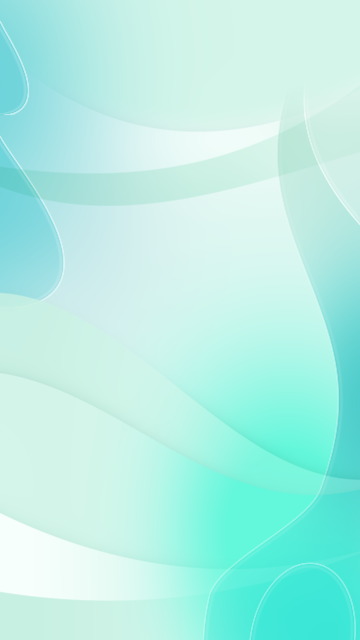
Write a Shadertoy shader that draws this background.

```glsl
// Soft mint and teal backdrop: blurred colour glows under translucent sheets.
// Sheets are bounded by polynomial or sine curves; each casts a faint shadow
// upward. Curled ribbons and lobes carry thin bright rims.

const vec3 PALE  = vec3(0.90, 0.97, 0.95);
const vec3 WHITE = vec3(0.97, 1.00, 0.99);
const vec3 MIST  = vec3(0.83, 0.925, 0.93);
const vec3 MINT  = vec3(0.82, 0.96, 0.91);
const vec3 SAGE  = vec3(0.78, 0.94, 0.885);
const vec3 CYAN  = vec3(0.40, 0.82, 0.85);
const vec3 AQUA  = vec3(0.39, 0.97, 0.86);
const vec3 TEAL  = vec3(0.28, 0.79, 0.79);
const vec3 JADE  = vec3(0.22, 0.90, 0.84);
const vec3 BAND_TINT = vec3(0.88, 0.965, 0.93);
const float TALL = 16.0 / 9.0;        // canvas height in widths
const float RIM_WIDTH = 0.0035;
const float SHADOW_WIDTH = 0.018;
const float SHADOW_DEPTH = 0.055;

float pixel;                          // one pixel in canvas widths

// Coverage of the region where d is negative
float inside(float d) { return 1.0 - smoothstep(-pixel, pixel, d); }

// Elliptic blurred spot
float glow(vec2 p, vec2 centre, vec2 radius) {
    vec2 q = (p - centre) / radius;
    return exp(-dot(q, q));
}

// Thin bright line with a faint second line just within the edge
float rim(float d) {
    float width = max(RIM_WIDTH, pixel);
    float outer = 1.0 - smoothstep(0.3 * width, width, abs(d));
    float inner = 1.0 - smoothstep(0.0, 2.0 * width, abs(d + 2.5 * width));
    return max(outer, 0.35 * inner);
}

// Shade above a sheet edge; d is the height over that edge
vec3 castShadow(vec3 colour, float d, float strength) {
    float shade = exp(-max(d, 0.0) / SHADOW_WIDTH) * (1.0 - inside(d));
    return colour * (1.0 - SHADOW_DEPTH * strength * shade * vec3(1.3, 0.8, 0.9));
}

// Parabola with a cubic skew, lowest near its centre
float bowl(float x, float centre, float low, float bend, float skew) {
    float d = x - centre;
    return low + d * d * (bend + skew * d);
}

// Left edge of the tall ribbon: a slow sway, then a sweep at its foot
float ribbonEdge(float y) {
    return 0.855 + 0.085 * cos(4.6 * (y - 0.667))
         - 0.205 * (1.0 - smoothstep(0.12, 0.42, y));
}

// Distance to a lobe growing from the left side, widest near its foot
float lobe(vec2 p, float foot, float top, float reach) {
    float t = (p.y - foot) / (top - foot);
    if (t <= 0.0 || t >= 1.0) return 1.0;
    float edge = reach * pow(t, 0.4) * pow(1.0 - t, 1.14) / 0.414;
    float slope = edge * (0.4 / t - 1.14 / (1.0 - t)) / (top - foot);
    return (p.x - edge) / length(vec2(1.0, slope));
}

void mainImage(out vec4 fragColor, in vec2 fragCoord) {
    vec2 p = fragCoord / iResolution.xy * vec2(1.0, TALL);
    pixel = 1.0 / iResolution.x;

    // Background glows
    vec3 colour = mix(PALE, MIST, 0.9 * glow(p, vec2(0.2, 1.1), vec2(0.28, 0.4)));
    colour = mix(colour, WHITE, 0.7 * glow(p, vec2(0.6, 1.39), vec2(0.3, 0.13)));
    colour = mix(colour, AQUA, min(1.0, 1.25 * glow(p, vec2(0.8, 0.3), vec2(0.36, 0.48))));

    // Upper veil and the cyan light from the left
    float veil = p.y - bowl(p.x, 0.55, 1.412, 0.649, -0.176);
    colour = mix(colour, MINT, 0.85 * (1.0 - inside(veil)) * smoothstep(0.0, 0.12, veil + 0.05));
    colour = castShadow(colour, veil, 0.8 * smoothstep(0.04, 0.2, p.x) * (1.0 - smoothstep(0.65, 0.9, p.x)));
    colour = mix(colour, CYAN, 0.85 * glow(p, vec2(-0.08, 1.55), vec2(0.33, 0.46)));

    // Tall ribbon on the right
    float slope = (ribbonEdge(p.y + 0.002) - ribbonEdge(p.y - 0.002)) / 0.004;
    float ribbon = (ribbonEdge(p.y) - p.x) / length(vec2(1.0, slope));
    float ribbonFade = 1.0 - smoothstep(1.40, 1.56, p.y);
    float ribbonMask = inside(ribbon) * ribbonFade;
    vec3 silk = mix(colour, SAGE * 0.97, 0.75 * smoothstep(0.8, 1.35, p.y));
    silk = mix(silk, TEAL, 0.95 * glow(p, vec2(1.04, 0.66), vec2(0.22, 0.42)));
    silk = mix(silk, JADE, 0.9 * glow(p, vec2(0.9, 0.0), vec2(0.36, 0.28)));
    colour = mix(colour, silk, ribbonMask);
    colour = mix(colour, WHITE, 0.32 * rim(ribbon) * ribbonFade);

    // Bright fold over the ribbon's head
    float rise = 1.5 - p.y;
    float fold = (0.845 + 1.3 * rise * rise - p.x) / length(vec2(1.0, 2.6 * rise));
    float foldFade = 1.0 - smoothstep(1.44, 1.57, p.y);
    colour = mix(colour, PALE, 0.45 * inside(fold) * foldFade * smoothstep(1.05, 1.2, p.y));
    colour = mix(colour, WHITE, 0.65 * rim(fold) * foldFade);

    // Lobes on the left
    float lowerLobe = lobe(p, 0.923, 1.400, 0.178);
    float upperLobe = lobe(p, 1.458, 1.720, 0.079);
    float lobeDepth = mix(0.5, 0.78, smoothstep(0.92, 1.2, p.y)) - 1.2 * p.x;
    colour = mix(colour, CYAN, lobeDepth * inside(lowerLobe));
    colour = mix(colour, CYAN, 0.65 * inside(upperLobe));
    colour = mix(colour, WHITE, 0.55 * max(rim(lowerLobe), rim(upperLobe)));

    // Tinted band across the upper part
    float bandTop = p.y - bowl(p.x, 0.255, 1.296, 0.33, 0.15);
    float bandFoot = p.y - bowl(p.x, 0.301, 1.206, 0.50, -0.28);
    float band = inside(bandTop) * inside(-bandFoot);
    colour *= mix(vec3(1.0), BAND_TINT, band * (1.0 - 0.65 * smoothstep(0.6, 0.95, p.x)));

    // Two rolling sheets through the middle
    float waveTop = p.y - (0.705 - 0.26 * sin(3.05 * (p.x - 0.49)));
    float waveFoot = p.y - (0.575 - 0.172 * sin(3.3 * (p.x - 0.395)));
    colour = castShadow(colour, waveTop, 0.3 + smoothstep(0.4, 0.75, p.x));
    float waveAlpha = mix(0.85, 0.22, smoothstep(0.2, 0.75, p.x));
    colour = mix(colour, mix(SAGE, MINT, smoothstep(0.0, 0.5, p.x)), waveAlpha * inside(waveTop) * inside(-waveFoot));
    colour = castShadow(colour, waveFoot, 1.0 - 0.5 * smoothstep(0.4, 1.0, p.x));
    colour = mix(colour, MINT, 0.85 * inside(waveFoot) * (1.0 - smoothstep(0.15, 0.6, p.x)));

    // White crescent and the sheet at the foot
    float crescent = p.y - bowl(p.x, 0.64, 0.197, 0.38, 0.0);
    float ground = p.y - bowl(p.x, 0.301, 0.109, 0.27, 0.0);
    colour = castShadow(colour, crescent, 0.7 * (1.0 - smoothstep(0.4, 0.9, p.x)));
    float whiteFade = 1.0 - smoothstep(0.03, 0.6, p.x);
    colour = mix(colour, WHITE, (0.08 + 0.9 * whiteFade) * inside(crescent) * inside(-ground));
    colour = mix(colour, SAGE, 0.9 * inside(ground) * (1.0 - smoothstep(0.1, 0.6, p.x)));

    // Leaning arch in the lower right corner
    vec2 q = (p - vec2(0.84 + 0.1 * p.y, 0.0)) / vec2(0.145, 0.213);
    float radius = length(q);
    float arch = (radius - 1.0) * radius / max(length(q / vec2(0.145, 0.213)), 0.001);
    colour = mix(colour, JADE, 0.45 * inside(arch));
    colour = mix(colour, WHITE, 0.35 * rim(arch));

    fragColor = vec4(clamp(colour, 0.0, 1.0), 1.0);
}
```
